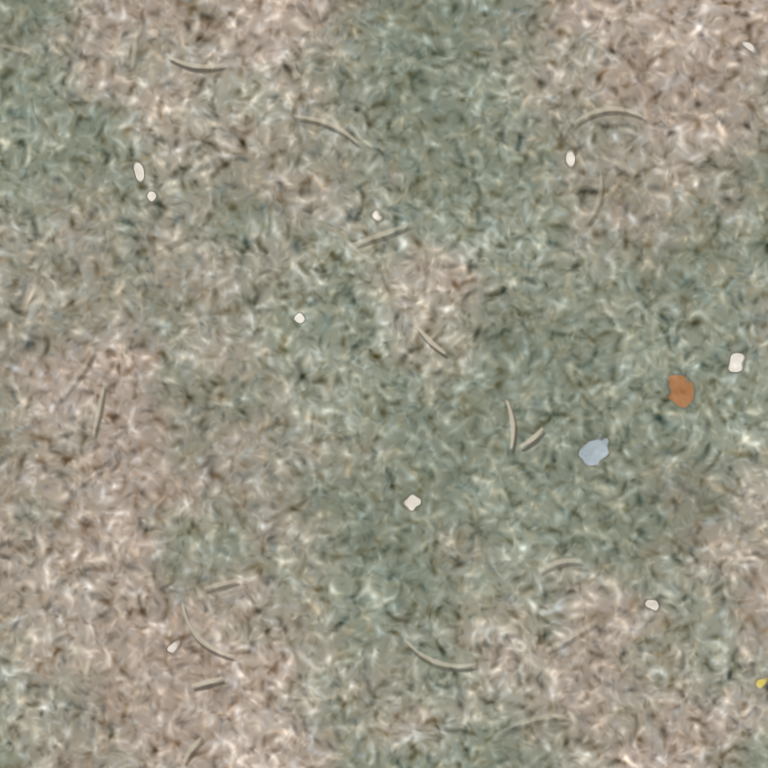
A WebGL 2 fragment shader for this texture:

```glsl
#version 300 es
precision highp float;
precision highp int;
// Dry, trampled lawn seen from above: straw and moss patches, twigs and small litter.

uniform vec2 u_resolution;
out vec4 fragColor;

// Integer hash of a cell and a seed, three values in 0..1
vec3 hash3(ivec2 cell, int seed) {
    uvec3 v = uvec3(ivec3(cell, seed)) * 1664525u + 1013904223u;
    v.x += v.y * v.z;
    v.y += v.z * v.x;
    v.z += v.x * v.y;
    v ^= v >> 16u;
    v.x += v.y * v.z;
    v.y += v.z * v.x;
    v.z += v.x * v.y;
    return vec3(v >> 16u) / 65535.0;
}

float noise(vec2 p, int seed) {
    ivec2 c = ivec2(floor(p));
    vec2 f = fract(p);
    f = f * f * (3.0 - 2.0 * f);
    float low = mix(hash3(c, seed).x, hash3(c + ivec2(1, 0), seed).x, f.x);
    float high = mix(hash3(c + ivec2(0, 1), seed).x, hash3(c + ivec2(1, 1), seed).x, f.x);
    return mix(low, high, f.y);
}

float fbm(vec2 p, int seed) {
    float sum = 0.0, weight = 0.5;
    for (int i = 0; i < 5; i++) {
        sum += weight * noise(p, seed + i);
        p = mat2(1.6, 1.2, -1.2, 1.6) * p + 3.7;
        weight *= 0.5;
    }
    return sum / 0.97;
}

vec2 rotate(vec2 p, float angle) {
    float c = cos(angle), s = sin(angle);
    return vec2(c * p.x + s * p.y, c * p.y - s * p.x);
}

// Soft slivers of grass at all angles: x = signed brightness, y = signed warmth
vec2 flecks(vec2 p, int seed) {
    vec2 sum = vec2(0.0);
    ivec2 base = ivec2(floor(p));
    for (int k = 0; k < 27; k++) {
        ivec2 cell = base + ivec2(k % 3, (k / 3) % 3) - 1;
        vec3 place = hash3(cell, seed + k / 9);
        vec3 look = hash3(cell, seed + 50 + k / 9);
        vec2 q = rotate(p - vec2(cell) - place.xy, place.z * 6.283);
        q.y += (look.z - 0.5) * q.x * q.x;
        q /= vec2(mix(0.3, 0.6, look.z), 0.19);
        sum += exp(-dot(q, q)) * (look.xy * 2.0 - 1.0);
    }
    return sum;
}

// Curved twig coverage in its own frame
float twig(vec2 q, float halfLength, float bend) {
    q.y += bend * (q.x * q.x - 0.3 * halfLength * halfLength);
    float along = abs(q.x) / halfLength;
    float width = 0.0032 * (1.0 - 0.5 * along);
    return smoothstep(width + 0.002, width - 0.002, abs(q.y)) * smoothstep(1.0, 0.8, along);
}

void main() {
    vec2 p = gl_FragCoord.xy / min(u_resolution.x, u_resolution.y);

    // Moss patches over straw
    vec2 fromCentre = (p - vec2(0.6, 0.5)) * vec2(2.6, 3.2);
    float moss = fbm(p * 3.2 + 5.3, 11) + 0.2 * exp(-dot(fromCentre, fromCentre));
    moss += 0.22 * (fbm(p * 17.0, 23) - 0.5);
    moss = smoothstep(0.36, 0.73, moss);
    vec3 color = mix(vec3(0.675, 0.618, 0.563), vec3(0.53, 0.552, 0.485), moss);

    // Fine grain, stronger in some clumps
    vec2 warped = p + 0.006 * vec2(noise(p * 35.0, 31), noise(p * 35.0, 32));
    vec2 grain = flecks(warped * 48.0, 100) + 0.5 * flecks(warped * 85.0, 300);
    float clump = fbm(p * 9.0, 41);
    float light = grain.x * mix(0.11, 0.25, clump) + 0.16 * (clump - 0.5);
    color += light * mix(1.0, 0.85, moss);
    color += grain.y * vec3(0.022, 0.002, -0.018);

    // Scattered twigs, each with a shadow along one side
    for (int i = 0; i < 20; i++) {
        vec3 place = hash3(ivec2(i, 7), 500);
        vec3 look = hash3(ivec2(i, 9), 501);
        float halfLength = mix(0.02, 0.055, look.x);
        float bend = (look.y - 0.5) * 14.0;
        float angle = place.z * 6.283;
        float shade = twig(rotate(p - place.xy + vec2(-0.003, 0.006), angle), halfLength, bend);
        float body = twig(rotate(p - place.xy, angle), halfLength, bend);
        color = mix(color, vec3(0.34, 0.32, 0.28), shade * mix(0.2, 0.75, look.z));
        color = mix(color, vec3(0.79, 0.75, 0.67) + 0.15 * light, body * mix(0.35, 0.9, look.z));
    }

    // Pale chips, with one rusty leaf, one bluish scrap and one yellow petal
    for (int i = 0; i < 13; i++) {
        vec3 place = hash3(ivec2(i, 3), 600);
        vec3 look = hash3(ivec2(i, 5), 601);
        vec3 tint = i == 0 ? vec3(0.68, 0.48, 0.32)
                  : i == 1 ? vec3(0.69, 0.74, 0.77)
                  : i == 2 ? vec3(0.84, 0.76, 0.36) : vec3(0.93, 0.90, 0.85);
        float radius = i < 2 ? 0.021 : mix(0.007, 0.014, look.x);
        vec2 q = rotate(p - place.xy, look.y * 6.283) * vec2(1.0, mix(1.2, 2.0, look.z));
        float edge = length(q) + 0.011 * (noise(p * 110.0, 61) - 0.5) - radius;
        color = mix(color, vec3(0.36, 0.34, 0.30), 0.4 * smoothstep(0.007, 0.0, edge));
        color = mix(color, tint + 0.3 * light, 0.92 * smoothstep(0.002, -0.003, edge));
    }

    fragColor = vec4(clamp(color, 0.0, 1.0), 1.0);
}
```
